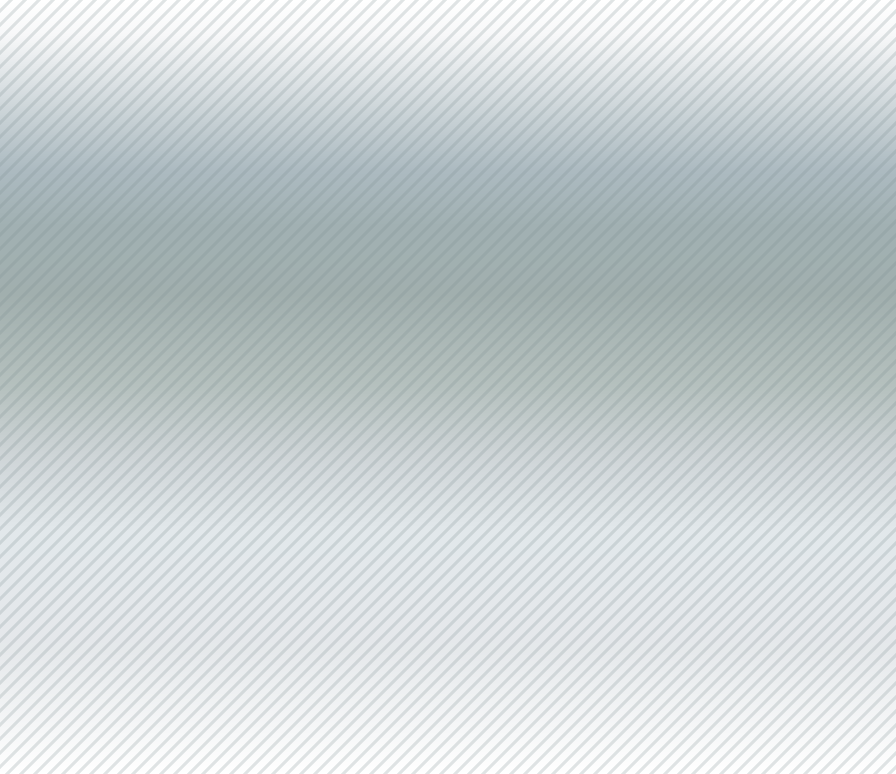
A Shadertoy shader for this background:

```glsl
const int STOP_COUNT = 11;
const vec3 STRIPE_COLOR = vec3(0.48, 0.55, 0.56);

// Vertical gradient: rgb holds the colour, w the depth below the top edge
vec3 bandGradient(float depth) {
    vec4 stops[STOP_COUNT] = vec4[STOP_COUNT](
        vec4(1.00, 1.00, 1.00, 0.00),
        vec4(0.97, 0.973, 0.977, 0.045),
        vec4(0.795, 0.83, 0.845, 0.145),
        vec4(0.675, 0.73, 0.755, 0.220),
        vec4(0.632, 0.692, 0.700, 0.290),
        vec4(0.632, 0.686, 0.682, 0.380),
        vec4(0.71, 0.755, 0.745, 0.500),
        vec4(0.81, 0.835, 0.845, 0.590),
        vec4(0.885, 0.908, 0.920, 0.685),
        vec4(0.900, 0.912, 0.922, 0.840),
        vec4(1.00, 1.00, 1.00, 1.00)
    );
    vec3 color = stops[0].rgb;
    for (int i = 1; i < STOP_COUNT; i++) {
        float blend = clamp((depth - stops[i - 1].w) / (stops[i].w - stops[i - 1].w), 0.0, 1.0);
        color = mix(color, stops[i].rgb, blend);
    }
    return color;
}

// Antialiased diagonal stripes rising to the right
float diagonalStripes(vec2 point, float count, float width, float pixel) {
    float phase = (point.x - point.y) * count;
    float distanceToCenter = abs(fract(phase) - 0.5);
    float softness = max(0.8 * count * pixel, 0.04);
    return 1.0 - smoothstep(0.5 * width - softness, 0.5 * width + softness, distanceToCenter);
}

void mainImage(out vec4 fragColor, in vec2 fragCoord) {
    float depth = 1.0 - fragCoord.y / iResolution.y;
    vec2 point = fragCoord / iResolution.x;

    vec3 color = bandGradient(depth);
    float stripe = diagonalStripes(point, 64.0, 0.32, 1.0 / iResolution.x);
    color = mix(color, STRIPE_COLOR, 0.23 * stripe);

    fragColor = vec4(color, 1.0);
}
```
